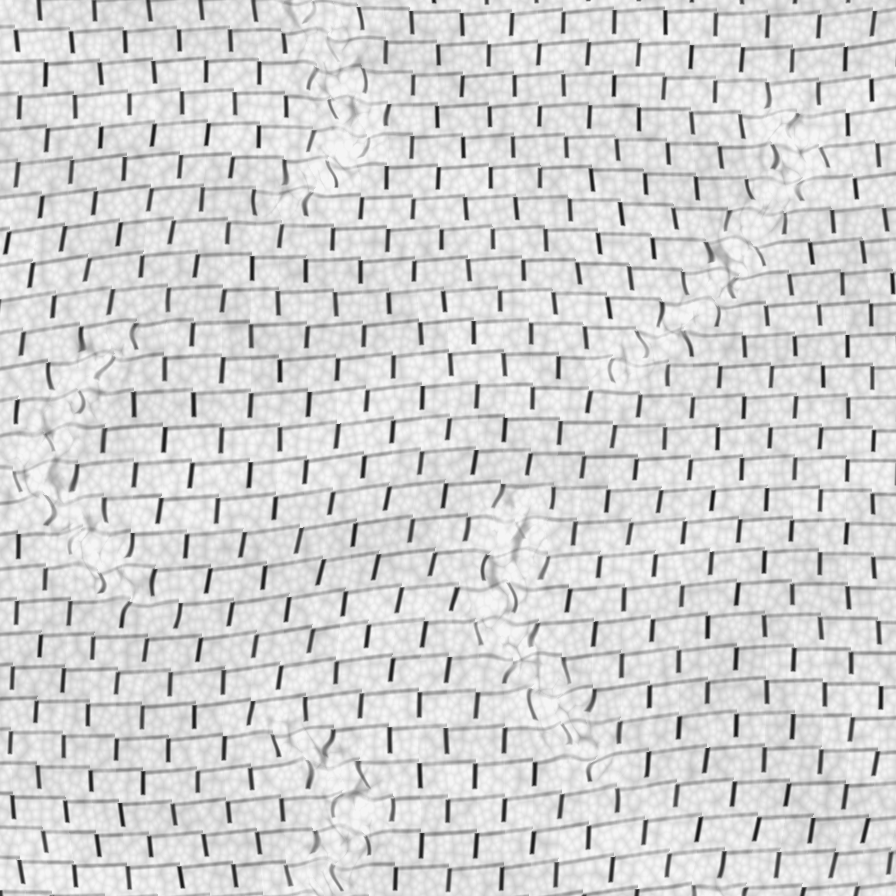
Give the GLSL for this texture, as a Shadertoy shader.

```glsl
float hash(vec2 p) {
    return fract(sin(dot(p, vec2(127.1, 311.7))) * 43758.5);
}

// Cellular noise: distance to the nearest scattered point
float cells(vec2 p) {
    vec2 id = floor(p);
    float nearest = 2.0;
    for (int y = -1; y <= 1; y++)
    for (int x = -1; x <= 1; x++) {
        vec2 c = id + vec2(x, y);
        vec2 point = c + vec2(hash(c), hash(c + 37.3));
        nearest = min(nearest, length(p - point));
    }
    return nearest;
}

// Two broken, meandering seams where the weave is disturbed
float seamWear(vec2 p) {
    float wear = 0.0;
    for (int i = 0; i < 2; i++) {
        float k = float(i);
        float center = mix(0.22 + 0.17 * cos(7.8 * (p.y - 0.08)),
                           0.72 + 0.16 * sin(6.28 * (p.y - 0.6)), k);
        float dx = (p.x - center + 0.01 * sin(43.0 * p.y + k)) / 0.036;
        float gaps = smoothstep(-1.0, -0.2, -cos(14.3 * (p.y - 0.26 - 0.69 * k)));
        wear = max(wear, exp(-dx * dx) * gaps);
    }
    return wear;
}

void mainImage(out vec4 fragColor, in vec2 fragCoord) {
    vec2 p = fragCoord / iResolution.xy;
    float aa = 1.0 / iResolution.y;
    vec2 count = vec2(16.6, 27.3);
    float wear = seamWear(p);

    // Slowly drifting grid, shaken near the seams
    vec2 g = p * count - vec2(0.0, 0.2);
    g.x += 0.28 * sin(5.0 * p.y + 3.0 * p.x) + 0.1 * sin(13.0 * p.y - 4.0 * p.x);
    g.y += 0.3 * sin(4.0 * p.x + 5.0 * p.y) + 0.1 * sin(15.0 * p.x - 6.0 * p.y);
    g += wear * 0.16 * vec2(sin(95.0 * p.y + 31.0 * p.x), sin(88.0 * p.x - 40.0 * p.y));

    // Staggered cells, each holding one dark slit under its upper line
    float row = floor(g.y);
    float u = g.x + 0.5 * mod(row, 2.0);
    vec2 id = vec2(floor(u), row);
    vec2 f = vec2(fract(u), fract(g.y));
    float vary = hash(id);

    // Thin horizontal thread, tilted within each brick
    float lineRow = round(g.y);
    float along = g.x + 0.5 * mod(lineRow - 1.0, 2.0);
    float tilt = fract(along) - 0.5;
    tilt -= sign(tilt) * 0.5;
    float lineDist = abs(g.y - lineRow - 0.12 * tilt) / count.y;
    float thread = 1.0 - smoothstep(0.0002, 0.0028 + aa, lineDist);
    float threadTone = 0.19 + 0.1 * hash(vec2(floor(along), lineRow + 9.0));

    // Upright slit with slight lean and jitter
    vec2 q = f - vec2(0.5 + 0.05 * (vary - 0.5), 0.63);
    q.x += q.y * 0.08 * (hash(id + 5.0) - 0.7);
    vec2 d = abs(q) / count - vec2(0.0014, 0.0108 + 0.002 * hash(id + 2.0));
    float slitDist = length(max(d, 0.0)) + min(max(d.x, d.y), 0.0);
    float slit = 1.0 - smoothstep(-0.001, 0.0016 + aa, slitDist);
    slit *= mix(0.78, 1.0, hash(id + 13.0)) * (1.0 - wear * (0.5 + 0.45 * vary));

    // Mottled cloth with soft weave and crumpled seams
    float shade = 0.885 + 0.16 * (0.45 - cells(p * vec2(105.0, 85.0)));
    shade += 0.012 * cos(12.57 * u) + 0.015 * sin(9.0 * p.x + 4.0 * sin(7.0 * p.y));
    shade += 0.04 * (hash(id + 21.0) - 0.5);
    float crumple = cells(p * vec2(62.0, 42.0) + 0.4 * sin(p.yx * 70.0));
    shade += wear * (0.05 - 0.28 * smoothstep(0.5, 0.9, crumple));
    shade -= thread * threadTone * (1.0 - 0.55 * wear);
    shade = mix(shade, 0.09, slit);

    fragColor = vec4(vec3(clamp(shade, 0.0, 0.96)), 1.0);
}
```
